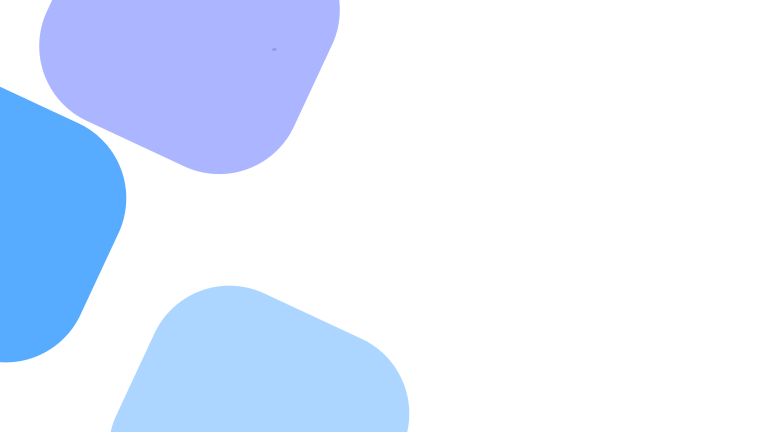
Reproduce this background procedurally as a Shadertoy shader.

```glsl
// Three large rounded tiles, tilted by the same angle, on a plain white ground.
// Each tile is a rounded-box distance function, filled with a smooth edge.
// All lengths are in units of the canvas height.

const vec3 WHITE    = vec3(1.0);
const vec3 LAVENDER = vec3(0.674, 0.710, 1.0);
const vec3 AZURE    = vec3(0.345, 0.675, 1.0);
const vec3 PALE_SKY = vec3(0.674, 0.839, 1.0);
const vec3 SPECK    = vec3(0.57, 0.60, 0.89);

const float TILT          = radians(25.0);
const vec2  TILE_HALF     = vec2(0.3155, 0.2954);
const float CORNER_RADIUS = 0.1912;

// Turns p counterclockwise by the given angle.
vec2 rotate(vec2 p, float angle) {
    float c = cos(angle), s = sin(angle);
    return vec2(c * p.x - s * p.y, s * p.x + c * p.y);
}

// Signed distance to a box with rounded corners, centred on the origin.
float roundedBox(vec2 p, vec2 halfSize, float radius) {
    vec2 q = abs(p) - halfSize + radius;
    return length(max(q, 0.0)) + min(max(q.x, q.y), 0.0) - radius;
}

// Approximate signed distance to a small ellipse.
float ellipse(vec2 p, vec2 radii) {
    return (length(p / radii) - 1.0) * min(radii.x, radii.y);
}

// Coverage of a shape, softened over one pixel width.
float coverage(float dist, float pixel) {
    return clamp(0.5 - dist / pixel, 0.0, 1.0);
}

vec3 paintTile(vec3 base, vec3 tint, vec2 p, vec2 center, float pixel) {
    float dist = roundedBox(rotate(p - center, TILT), TILE_HALF, CORNER_RADIUS);
    return mix(base, tint, coverage(dist, pixel));
}

void mainImage(out vec4 fragColor, in vec2 fragCoord) {
    float pixel = 1.0 / iResolution.y;
    vec2 p = fragCoord * pixel;

    // Tiles
    vec3 color = WHITE;
    color = paintTile(color, LAVENDER, p, vec2(0.4387, 0.9352), pixel);
    color = paintTile(color, AZURE,    p, vec2(-0.0556, 0.4993), pixel);
    color = paintTile(color, PALE_SKY, p, vec2(0.5995, 0.0005), pixel);

    // Tiny mark on the upper tile
    float speck = ellipse(p - vec2(0.6350, 0.8854), vec2(0.0055, 0.0032));
    color = mix(color, SPECK, coverage(speck, pixel));

    fragColor = vec4(color, 1.0);
}
```
